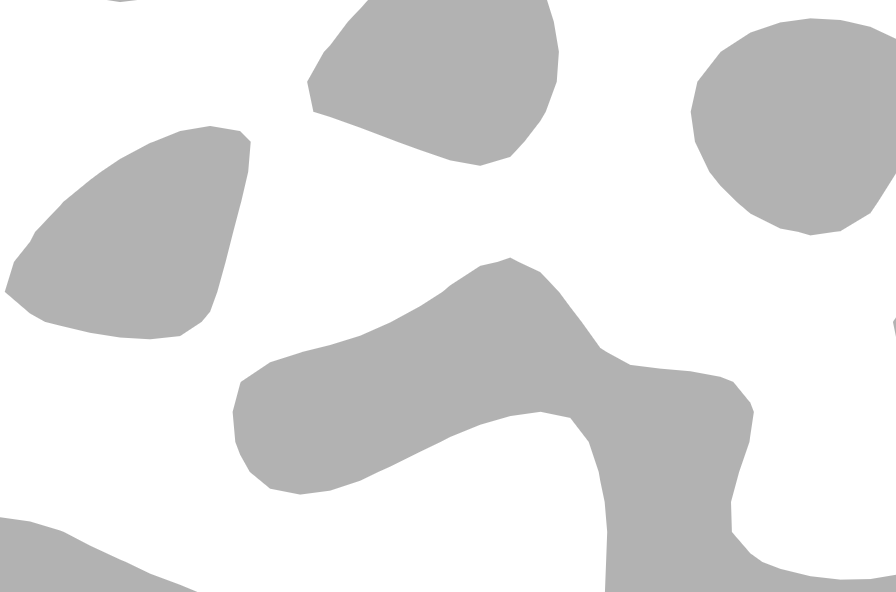
This pattern is drawn by a Shadertoy shader. Its source:

```glsl
// Flat grey blobs with faceted outlines on a white ground.
// A random field of summed plane waves is sampled on a square grid, and its
// level line is traced by straight cuts through the cells (marching squares).

const float TAU = 6.2831853;
const int WAVE_COUNT = 20;
const float SHORTEST_WAVE = 0.37;  // in canvas heights
const float LONGEST_WAVE = 0.64;
const float LEVEL = 0.25;          // leaves about 41% of the field above it
const float BLOB_LEAN = 1.05;      // favoured long axis, in radians
const float LEAN_STRENGTH = 0.18;
const float CELL_SIZE = 0.0507;
const vec3 GROUND = vec3(1.0);
const vec3 BLOB = vec3(0.698);

float hash(vec2 p) {
    return fract(sin(dot(p, vec2(127.1, 311.7))) * 43758.5453);
}

// Random field of unit variance; its waves gather across the favoured axis.
float waveField(vec2 p, float seed) {
    float sum = 0.0;
    for (int i = 0; i < WAVE_COUNT; i++) {
        float n = float(i);
        float angle = 0.5 * TAU * (n + hash(vec2(n, seed))) / float(WAVE_COUNT);
        angle += LEAN_STRENGTH * sin(2.0 * (angle - BLOB_LEAN));
        float wave = mix(SHORTEST_WAVE, LONGEST_WAVE, hash(vec2(n, seed + 1.0)));
        float phase = hash(vec2(n, seed + 2.0));
        sum += cos(TAU * (dot(p, vec2(cos(angle), sin(angle))) / wave + phase));
    }
    return sum / sqrt(0.5 * float(WAVE_COUNT));
}

// Records where the level line leaves or enters the blob along one cell edge.
void crossEdge(vec2 p0, vec2 p1, float v0, float v1,
               inout vec2 leave, inout vec2 enter, inout int leaves) {
    if ((v0 > 0.0) == (v1 > 0.0)) return;
    vec2 crossing = mix(p0, p1, v0 / (v0 - v1));
    if (v0 > 0.0) {
        leave = crossing;
        leaves++;
    } else {
        enter = crossing;
    }
}

// Signed distance, in cells, to the cut through a cell; positive inside.
// v holds the corner values counterclockwise from the lower left.
float cellDistance(vec2 p, vec4 v) {
    vec2 leave = vec2(0.0), enter = vec2(0.0);
    int leaves = 0;
    crossEdge(vec2(0, 0), vec2(1, 0), v.x, v.y, leave, enter, leaves);
    crossEdge(vec2(1, 0), vec2(1, 1), v.y, v.z, leave, enter, leaves);
    crossEdge(vec2(1, 1), vec2(0, 1), v.z, v.w, leave, enter, leaves);
    crossEdge(vec2(0, 1), vec2(0, 0), v.w, v.x, leave, enter, leaves);
    if (leaves == 1) {
        vec2 cut = enter - leave, q = p - leave;
        return (cut.x * q.y - cut.y * q.x) / max(length(cut), 1e-5);
    }
    // Uncut cells and saddles use the bilinear value over its slope.
    float value = mix(mix(v.x, v.y, p.x), mix(v.w, v.z, p.x), p.y);
    vec2 slope = vec2(mix(v.y - v.x, v.z - v.w, p.y),
                      mix(v.w - v.x, v.z - v.y, p.x));
    return value / max(length(slope), 1e-5);
}

// Signed distance to the faceted outline, in canvas heights.
float blobDistance(vec2 p, float cellSize, float seed) {
    vec2 cell = floor(p / cellSize);
    vec4 corners = vec4(waveField(cell * cellSize, seed),
                        waveField((cell + vec2(1, 0)) * cellSize, seed),
                        waveField((cell + vec2(1, 1)) * cellSize, seed),
                        waveField((cell + vec2(0, 1)) * cellSize, seed));
    return cellDistance(p / cellSize - cell, corners - LEVEL) * cellSize;
}

void mainImage(out vec4 fragColor, in vec2 fragCoord) {
    vec2 p = fragCoord / iResolution.y;
    float inside = blobDistance(p, CELL_SIZE, 11.0);
    // One pixel wide smooth edge
    float cover = clamp(inside * iResolution.y + 0.5, 0.0, 1.0);
    fragColor = vec4(mix(GROUND, BLOB, cover), 1.0);
}
```
